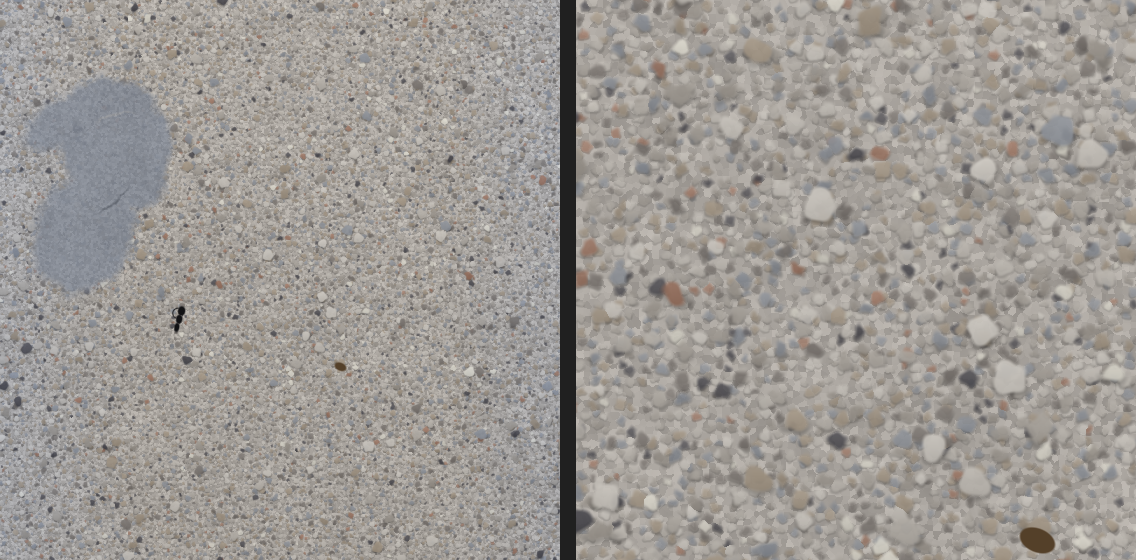
Left: the whole. Right: its middle third, enlarged.
Give the GLSL for this texture, as a Shadertoy shader.

```glsl
// Exposed-aggregate concrete: jittered cellular pebbles in three sizes over
// gritty mortar, with a smooth blue-grey cement patch on the left,
// a small ant and a brown chip. Layered sines vary the tint and the patch rim.

vec3 hash3(vec2 p) {
    vec3 q = fract(p.xyx * vec3(0.1031, 0.1030, 0.0973));
    q += dot(q, q.yxz + 33.33);
    return fract((q.xxy + q.yzz) * q.zyx);
}

mat2 rotation(float a) {
    return mat2(cos(a), sin(a), -sin(a), cos(a));
}

// Smooth irregular variation, roughly -1 to 1
float waves(vec2 p) {
    float sum = 0.0, gain = 0.5;
    for (int i = 0; i < 5; i++) {
        sum += gain * sin(p.x + 1.7 * sin(p.y * 0.8)) * sin(p.y + 1.3 * sin(p.x * 0.9));
        p = rotation(1.1) * p * 1.9 + 3.7;
        gain *= 0.62;
    }
    return sum;
}

float ellipse(vec2 p, vec2 radii) {
    return (length(p / radii) - 1.0) * min(radii.x, radii.y);
}

// Nearest pebble: signed distance, kind, tone, light from above
vec4 nearestPebble(vec2 p, float presence) {
    vec2 cell = floor(p);
    vec4 best = vec4(9.0, 0.0, 0.5, 0.0);
    for (int y = -1; y <= 1; y++)
    for (int x = -1; x <= 1; x++) {
        vec2 id = cell + vec2(x, y);
        vec3 place = hash3(id + 17.0);
        vec3 kind = hash3(id + 91.0);
        if (kind.z > presence) continue;
        vec2 offset = p - id - 0.15 - 0.7 * place.xy;
        vec2 radii = mix(0.24, 0.46, place.z) * vec2(1.0, mix(0.6, 1.0, kind.y));
        vec2 q = rotation(6.283 * kind.x) * offset;
        q += 0.05 * sin(q.yx * 9.0 + 20.0 * place.xy);
        float d = ellipse(q, radii);
        if (d < best.x) best = vec4(d, fract(kind.x * 7.3 + place.z), kind.y, offset.y / radii.x);
    }
    return best;
}

vec3 pebbleColor(float kind, float tone) {
    vec3 color = mix(vec3(0.58, 0.565, 0.55), vec3(0.73, 0.725, 0.72), tone);
    if (kind > 0.50) color = vec3(0.59, 0.55, 0.50);   // tan
    if (kind > 0.66) color = vec3(0.51, 0.535, 0.58);  // slate
    if (kind > 0.80) color = vec3(0.45, 0.435, 0.43);  // brown grey
    if (kind > 0.91) color = vec3(0.28, 0.28, 0.31);   // dark
    if (kind > 0.95) color = vec3(0.58, 0.44, 0.38);   // rust
    if (kind > 0.975) color = vec3(0.80, 0.80, 0.78);  // quartz
    return color + 0.08 * (tone - 0.5);
}

vec3 addPebbles(vec3 ground, vec2 uv, float count, float presence, float opacity) {
    vec4 pebble = nearestPebble(uv * count, presence);
    float blur = 0.0016 * count;
    vec3 color = pebbleColor(pebble.y, pebble.z) + 0.035 * clamp(pebble.w, -1.0, 1.0);
    float rim = smoothstep(0.16, 0.0, abs(pebble.x - 0.03)) * smoothstep(0.5, -1.0, pebble.w);
    ground *= 1.0 - 0.20 * rim * opacity;
    return mix(ground, color, opacity * smoothstep(blur, -blur, pebble.x));
}

// Positive outside the cement patch: a broad head and a lower lobe
float patchDistance(vec2 uv) {
    float head = ellipse(rotation(-0.35) * (uv - vec2(0.205, 0.742)), vec2(0.098, 0.125));
    float corner = ellipse(rotation(-0.45) * (uv - vec2(0.125, 0.788)), vec2(0.09, 0.042));
    float lobe = ellipse(rotation(0.5) * (uv - vec2(0.15, 0.585)), vec2(0.088, 0.115));
    return min(min(head, corner), lobe) + 0.011 * waves(uv * 34.0) + 0.005 * waves(uv * 130.0);
}

// Shallow curved trowel ridge
float ridge(vec2 p, float bend) {
    float d = p.y - bend * p.x * p.x - 0.004 * waves(p * 90.0);
    return smoothstep(0.004, 0.0, abs(d)) * smoothstep(0.045, 0.015, abs(p.x));
}

void mainImage(out vec4 fragColor, in vec2 fragCoord) {
    vec2 uv = fragCoord / iResolution.y;
    float pixel = 1.0 / iResolution.y;

    // Mortar and aggregate
    vec4 grit = nearestPebble(uv * 240.0, 1.0);
    float gritTone = grit.z - 0.5;
    vec3 color = vec3(0.665, 0.655, 0.65) + 0.14 * gritTone + 0.025 * waves(uv * 45.0);
    color = addPebbles(color, uv, 135.0, 0.85, 0.75);
    color = addPebbles(color, uv + 3.1, 82.0, 0.50, 0.85);
    color = addPebbles(color, uv + 7.7, 46.0, 0.10, 0.90);

    // Broad tint: warm in the middle, cooler at the sides
    float cool = smoothstep(0.25, 0.55, abs(uv.x - 0.52) + 0.05 * waves(uv * 7.0));
    color *= mix(vec3(1.015, 1.0, 0.972), vec3(0.985, 1.0, 1.025), cool);
    color *= 0.97 + 0.05 * uv.y + 0.02 * waves(uv * 9.0);

    // Cement patch
    float cover = smoothstep(0.010, -0.012, patchDistance(uv));
    vec3 cement = vec3(0.515, 0.54, 0.585) + 0.06 * gritTone + 0.022 * waves(uv * 26.0);
    cement -= 0.13 * ridge(rotation(-0.7) * (uv - vec2(0.205, 0.637)), 4.0);
    cement += vec3(0.07, 0.055, 0.03) * ridge(rotation(-0.25) * (uv - vec2(0.205, 0.795)), -5.0);
    color = mix(color, cement, 0.87 * cover);

    // Brown chip
    float chip = ellipse(rotation(0.4) * (uv - vec2(0.608, 0.345)), vec2(0.011, 0.007));
    color = mix(color, vec3(0.33, 0.25, 0.16), smoothstep(pixel, -pixel, chip));

    // Ant: three body segments and a curled leg
    vec2 ant = rotation(0.15) * (uv - vec2(0.320, 0.430));
    float body = abs(length(ant - vec2(-0.004, 0.010)) - 0.009) - 0.0008;
    for (int i = 0; i < 3; i++) {
        float k = float(i) - 1.0;
        body = min(body, ellipse(ant - vec2(0.002 * k, 0.015 * k), vec2(0.0055 + 0.001 * k, 0.0085)));
    }
    color = mix(color, vec3(0.07, 0.07, 0.08), smoothstep(pixel, -pixel, body));

    fragColor = vec4(clamp(color, 0.0, 1.0), 1.0);
}
```
